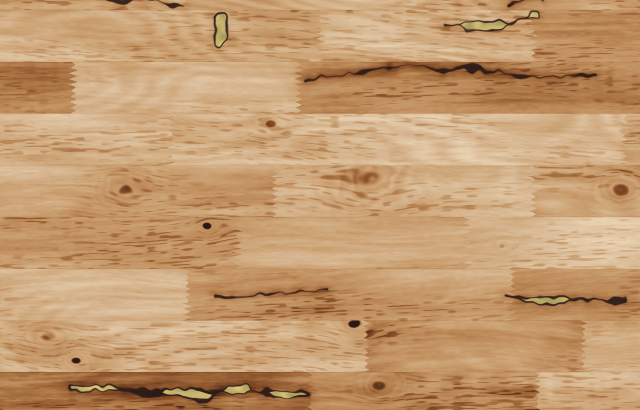
A Shadertoy shader for this texture:

```glsl
const float TOP_STRIP = 0.0245;    // visible part of the uppermost row
const float ROW_HEIGHT = 0.1262;
const float FINGERS = 9.0;         // joint teeth per row
const float FINGER_LENGTH = 0.010;
const float MEAN_TONE = 2.0;
const float BOARD_CONTRAST = 1.1;
const float CLOUDS = 1.5;
const float BROAD_GRAIN = 1.9;
const float FINE_GRAIN = 1.7;
const float PORE_DEPTH = 1.5;
const float FIGURE = 0.4;
const float SEAM_WIDTH = 0.0008;
const float CRACK_WIDTH = 0.013;
const float RESIN_WIDTH = 0.011;
const vec3 RESIN_COLOR = vec3(0.76, 0.69, 0.42);

// Wood colours from pale to charred
const vec3 WOOD[7] = vec3[7](
    vec3(0.91, 0.82, 0.69), vec3(0.85, 0.73, 0.59), vec3(0.80, 0.64, 0.46),
    vec3(0.74, 0.54, 0.35), vec3(0.62, 0.40, 0.22), vec3(0.47, 0.26, 0.13),
    vec3(0.16, 0.10, 0.09));

// Per row, from the top: joint positions, then tones of its three boards
const vec2 JOINTS[9] = vec2[9](
    vec2(0.45, 1.20), vec2(0.783, 1.301), vec2(0.179, 0.728),
    vec2(0.417, 1.524), vec2(0.671, 1.301), vec2(0.579, 1.138),
    vec2(0.457, 1.25), vec2(0.894, 1.423), vec2(0.756, 1.311));
const vec3 TONES[9] = vec3[9](
    vec3(2.2, 1.9, 2.4), vec3(1.8, 1.6, 2.4), vec3(3.1, 1.7, 3.0),
    vec3(1.5, 1.3, 2.0), vec3(2.1, 1.6, 2.2), vec3(2.2, 2.3, 1.3),
    vec3(1.5, 2.3, 2.5), vec3(1.6, 2.7, 1.8), vec3(3.4, 3.1, 1.7));

// Knots: centre, radius, darkness
const vec4 KNOTS[10] = vec4[10](
    vec4(0.660, 0.699, 0.008, 2.5), vec4(0.909, 0.569, 0.020, 0.8),
    vec4(0.504, 0.449, 0.007, 4.5), vec4(0.862, 0.209, 0.011, 4.5),
    vec4(0.185, 0.120, 0.009, 4.5), vec4(0.925, 0.061, 0.011, 1.6),
    vec4(1.224, 0.400, 0.006, 1.3), vec4(0.305, 0.537, 0.012, 2.2),
    vec4(1.514, 0.537, 0.013, 2.0), vec4(0.116, 0.179, 0.012, 1.2));

// Cracks: both ends, then the share filled with resin
const vec4 CRACKS[9] = vec4[9](
    vec4(0.74, 0.81, 0.95, 0.835), vec4(0.95, 0.835, 1.45, 0.812),
    vec4(0.53, 0.27, 0.80, 0.283), vec4(1.24, 0.275, 1.52, 0.265),
    vec4(0.18, 0.058, 0.75, 0.035), vec4(1.09, 0.93, 1.31, 0.955),
    vec4(0.26, 0.999, 0.44, 0.994), vec4(1.24, 0.990, 1.33, 0.995),
    vec4(0.537, 0.955, 0.537, 0.895));
const float RESIN[9] = float[9](0.0, 0.0, 0.0, 0.65, 0.65, 0.55, 0.0, 0.0, 1.1);

float hash(vec2 p) {
    vec3 q = fract(p.xyx * 0.1031);
    q += dot(q, q.yzx + 33.33);
    return fract((q.x + q.y) * q.z);
}

float noise(vec2 p) {
    vec2 i = floor(p), f = fract(p);
    f *= f * (3.0 - 2.0 * f);
    return mix(mix(hash(i), hash(i + vec2(1, 0)), f.x),
               mix(hash(i + vec2(0, 1)), hash(i + 1.0), f.x), f.y);
}

float fbm(vec2 p) {
    return 0.55 * noise(p) + 0.3 * noise(p * 2.1 + 5.0) + 0.15 * noise(p * 4.3 + 9.0);
}

float rowCoord(float y) { return (1.0 - y - TOP_STRIP) / ROW_HEIGHT + 1.0; }

float segmentDistance(vec2 p, vec2 a, vec2 b) {
    vec2 pa = p - a, ba = b - a;
    return length(pa - ba * clamp(dot(pa, ba) / dot(ba, ba), 0.0, 1.0));
}

vec3 woodColor(float tone) {
    tone = clamp(tone, 0.0, 5.999);
    int i = int(tone);
    return mix(WOOD[i], WOOD[i + 1], fract(tone));
}

vec3 tabletop(vec2 p, float blur) {
    // Board under the point, with toothed ends
    float across = rowCoord(p.y), row = floor(across);
    int r = clamp(int(row), 0, 8);
    float tooth = abs(fract(across * FINGERS) - 0.5) * 4.0 - 1.0;
    float x = p.x + FINGER_LENGTH * tooth * (0.3 + hash(floor(across * FINGERS) + vec2(3, 8)));
    int b = int(x > JOINTS[r].x) + int(x > JOINTS[r].y);
    vec2 board = vec2(r, b);
    float seed = hash(board + 11.0);
    vec2 shift = 20.0 * vec2(seed, hash(board + 47.0));
    float tone = MEAN_TONE + BOARD_CONTRAST * (TONES[r][b] - 2.1);

    // Knots spread the grain and add uneven rings
    vec2 g = p + vec2(0.0, (seed - 0.5) * 0.12 * p.x);
    g.y += 0.035 * (noise(p * vec2(3.0, 8.0) + shift) - 0.5);
    float wobble = noise(p * 55.0), swirl = noise(p * vec2(12.0, 22.0) + shift);
    for (int i = 0; i < 10; i++) {
        vec4 k = KNOTS[i];
        if (floor(rowCoord(k.y)) != row) continue;
        vec2 d = (p - k.xy) / (k.z * vec2(1.4, 1.0));
        float dist = length(d) + 0.6 * (wobble - 0.5);
        float reach = exp(-dot(d, d) / 16.0), size = k.z / 0.02;
        float ring = dist + 2.5 * (swirl - 0.5) * smoothstep(0.5, 3.0, dist);
        g.y -= (p.y - k.y) * reach * 0.8;
        tone += size * reach * (0.8 + 0.45 * sin(ring * 4.5)) + k.w * smoothstep(1.25, 0.7, dist);
    }

    // Clouds, grain and growth figure
    g += shift;
    tone += CLOUDS * (fbm(g * vec2(3.0, 7.0) + 13.0) - 0.5);
    tone += BROAD_GRAIN * (fbm(g * vec2(2.5, 17.0)) - 0.5);
    float streak = 0.4 * noise(g * vec2(5.0, 80.0)) + 0.35 * noise(g * vec2(14.0, 190.0))
                 + 0.25 * noise(g * vec2(70.0, 300.0));
    tone += FINE_GRAIN * (streak - 0.5);
    tone += FIGURE * seed * sin(46.0 * noise(g * vec2(2.4, 9.0)) + 3.0 * swirl);

    // Short open pores, denser in some bands
    float pores = smoothstep(0.60, 0.85, noise(g * vec2(34.0, 270.0) + 5.0));
    tone += PORE_DEPTH * pores * smoothstep(0.25, 0.75, noise(g * vec2(3.0, 14.0) + 21.0));
    float seam = abs(across - floor(across + 0.5)) * ROW_HEIGHT;
    tone += 0.5 * smoothstep(SEAM_WIDTH + blur, 0.0, seam);

    // Cracks: stain, charred edge, resin fill
    vec2 bent = p + 0.022 * (vec2(noise(p * 14.0), noise(p * 14.0 + 31.0)) - 0.5)
                  + 0.009 * (vec2(wobble, noise(p * 60.0 + 7.0)) - 0.5);
    float gap = noise(p * vec2(26.0, 6.0) + 3.0);
    float poolNoise = noise(p * vec2(19.0, 12.0) + 17.0);
    float crack = 0.0, fill = 0.0;
    for (int i = 0; i < 9; i++) {
        float d = segmentDistance(bent, CRACKS[i].xy, CRACKS[i].zw);
        float dry = 1.0 - RESIN[i];
        float resin = RESIN_WIDTH * smoothstep(dry, dry + 0.3, poolNoise);
        float edge = 0.0009 + CRACK_WIDTH * gap * gap * gap + resin;
        tone += 1.5 * exp(-d * 75.0);
        crack = max(crack, smoothstep(edge + blur, edge - blur, d));
        fill = max(fill, smoothstep(resin, resin - 2.0 * blur, d) * step(0.001, resin));
    }
    vec3 color = mix(woodColor(tone), WOOD[6], 0.9 * crack);
    return mix(color, RESIN_COLOR * (0.85 + 0.3 * wobble), fill);
}

void mainImage(out vec4 fragColor, in vec2 fragCoord) {
    // Four samples smooth the board edges
    vec3 sum = vec3(0.0);
    for (int i = 0; i < 4; i++) {
        vec2 offset = vec2(i & 1, i >> 1) * 0.5 - 0.25;
        sum += tabletop((fragCoord + offset) / iResolution.y, 0.7 / iResolution.y);
    }
    fragColor = vec4(sum / 4.0, 1.0);
}
```
